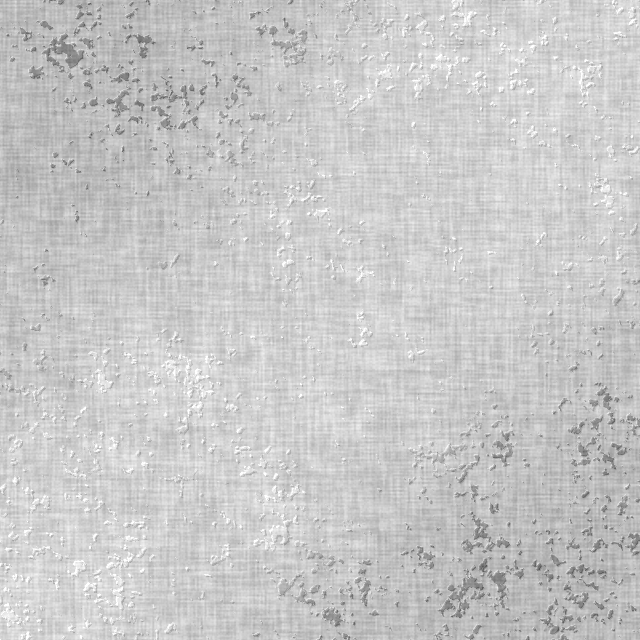
Write a Shadertoy shader that draws this texture.

```glsl
// Silvery woven wallpaper with a diagonal sheen and clustered embossed flakes.

float hash(vec2 p) {
    return fract(sin(dot(p, vec2(127.1, 311.7))) * 43758.5453);
}

float valueNoise(vec2 p) {
    vec2 cell = floor(p);
    vec2 f = fract(p);
    f = f * f * (3.0 - 2.0 * f);
    float low = mix(hash(cell), hash(cell + vec2(1, 0)), f.x);
    float high = mix(hash(cell + vec2(0, 1)), hash(cell + vec2(1, 1)), f.x);
    return mix(low, high, f.y);
}

// Three rotated octaves, centred on zero
float fbm(vec2 p) {
    float sum = 0.0;
    float weight = 0.5;
    for (int i = 0; i < 3; i++) {
        p = mat2(0.8, 0.6, -0.6, 0.8) * p + 17.3;
        sum += weight * (valueNoise(p) - 0.5);
        p *= 2.03;
        weight *= 0.58;
    }
    return sum;
}

// Broad and local clustering that decides where flakes gather
float flakeDensity(vec2 p) {
    return 0.5 * fbm(p * 7.0 + 40.0) + 0.45 * fbm(p * 24.0 + 9.0);
}

// Height of the small raised flakes
float flakeHeight(vec2 p, float threshold) {
    float chips = fbm(p * 112.0 + 1.2 * fbm(p * 70.0));
    return smoothstep(0.0, 0.09, chips - threshold);
}

// Irregular crossed threads with faint slubs and a fine regular weave
float linen(vec2 p) {
    float weft = valueNoise(p * vec2(45, 330)) - 0.5;
    float warp = valueNoise(p * vec2(330, 45) + 60.0) - 0.5;
    float slubs = valueNoise(p * vec2(9, 260) + 20.0)
                + valueNoise(p * vec2(260, 9) + 90.0) - 1.0;
    float weave = sin(p.x * 1072.0) + sin(p.y * 1072.0);
    float grain = valueNoise(p * 400.0) - 0.5;
    return 0.085 * (weft + warp) + 0.045 * slubs + 0.009 * weave + 0.06 * grain;
}

void mainImage(out vec4 fragColor, in vec2 fragCoord) {
    vec2 p = fragCoord / iResolution.y;

    // Light band running from lower left to upper right
    float offBand = abs(p.x - p.y + 0.2 * fbm(p * 2.5));
    float sheen = 1.0 - smoothstep(0.05, 0.8, offBand);
    float tarnish = smoothstep(0.2, 0.55, offBand);

    // Cloth tone with light cloudy mottling
    float shade = mix(0.735, 0.82, sheen);
    shade += 0.04 * fbm(p * 6.0 + 5.0) + 0.07 * fbm(p * 40.0);
    shade += linen(p);

    // Pale bloom on the cloth where flakes gather in the light
    float density = flakeDensity(p);
    shade += 0.16 * max(density, 0.0) * (1.0 - tarnish);

    // Flakes lit from the upper left: pale in the sheen, dark in the corners
    float threshold = mix(0.195, 0.175, tarnish) - density;
    vec2 lightStep = vec2(0.0012, -0.0012);
    float body = flakeHeight(p, threshold);
    float relief = flakeHeight(p + lightStep, threshold)
                 - flakeHeight(p - lightStep, threshold);
    shade += body * mix(0.06, -0.2, tarnish);
    shade += relief * mix(0.13, 0.1, tarnish);

    fragColor = vec4(vec3(clamp(shade, 0.0, 1.0)), 1.0);
}
```
